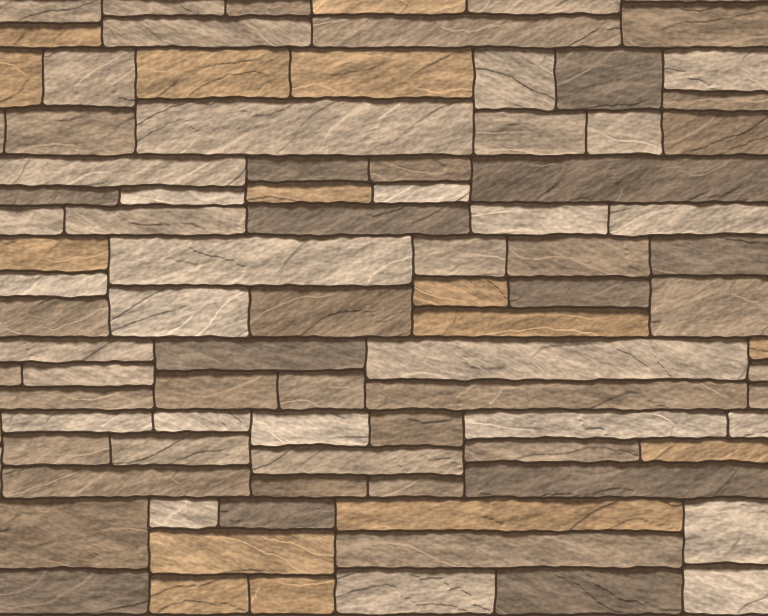
This texture is drawn by a WebGL 1 fragment shader. Its source:

```glsl
precision highp float;
// Stacked ledgestone wall: rough split stones in uneven courses, lit from above.
uniform vec2 u_resolution;

float hash(vec2 p) {
  return fract(sin(dot(p, vec2(127.1, 311.7))) * 43758.545);
}

vec2 gradient(vec2 cell) {
  float angle = 6.2832 * hash(cell);
  return vec2(cos(angle), sin(angle));
}

// Gradient noise, roughly -0.7 to 0.7
float noise(vec2 p) {
  vec2 i = floor(p), f = p - i;
  vec2 u = f * f * f * (f * (f * 6.0 - 15.0) + 10.0);
  vec2 e = vec2(1.0, 0.0);
  float low = mix(dot(gradient(i), f), dot(gradient(i + e), f - e), u.x);
  float high = mix(dot(gradient(i + e.yx), f - e.yx), dot(gradient(i + 1.0), f - 1.0), u.x);
  return mix(low, high, u.y);
}

// Endless jittered intervals: start, end, index
vec3 interval(float x, float seed, float jitter) {
  float i = floor(x);
  i -= step(x, i + jitter * hash(vec2(i, seed)));
  return vec3(i + jitter * hash(vec2(i, seed)),
              i + 1.0 + jitter * hash(vec2(i + 1.0, seed)), i);
}

// Cuts a range into up to three uneven pieces: start, end, index
vec3 divide(float x, vec2 range, float count, vec2 seed) {
  vec3 piece = vec3(range, 0.0);
  for (int k = 1; k < 3; k++) {
    float n = float(k);
    if (n < count) {
      float cut = mix(range.x, range.y, (n + 0.5 * (hash(seed + n * 3.7) - 0.5)) / count);
      if (x >= cut) piece.xz = vec2(cut, n);
      else piece.y = min(piece.y, cut);
    }
  }
  return piece;
}

// Split rock face: layered roughness plus sharp fracture ledges
float relief(vec2 p) {
  float height = 0.0, amplitude = 1.0;
  vec2 q = p * vec2(11.0, 21.0);
  for (int i = 0; i < 4; i++) {
    height += amplitude * noise(q);
    q = mat2(0.98, 0.2, -0.2, 0.98) * q * 2.1 + 7.3;
    amplitude *= 0.5;
  }
  float ledge = noise(p * vec2(5.0, 11.0) + 0.14 * height + 31.0);
  return height + 0.32 * smoothstep(-0.02, 0.02, ledge - 0.12)
                + 0.25 * smoothstep(-0.02, 0.02, ledge + 0.22);
}

void main() {
  vec2 p = gl_FragCoord.xy / u_resolution.y;

  // Ragged outlines
  vec2 w = p + 0.004 * vec2(noise(p * 13.0 + 5.0), noise(p * vec2(14.0, 9.0) + 40.0));
  w += 0.0025 * vec2(noise(p * 45.0 + 9.0), noise(p * vec2(48.0, 30.0) + 70.0));

  // Bands, blocks within a band, courses within a block, stones within a course
  vec3 band = interval(w.y * 6.8, 3.0, 0.4);
  vec3 block = interval(w.x * 2.2 + 0.37 * band.z, band.z + 20.0, 0.6);
  vec2 seed = vec2(band.z * 7.3, block.z * 5.1);
  float courses = 2.0 + step(0.55, hash(seed + 1.3));
  vec3 course = divide(w.y * 6.8, band.xy, courses, seed);
  seed += course.z * 1.71 + 2.9;
  float stones = 1.0 + step(0.5, hash(seed + 4.1));
  vec3 stone = divide(w.x * 2.2 + 0.37 * band.z, block.xy, stones, seed + 11.0);
  seed += stone.z * vec2(2.3, 6.7);
  float id = hash(seed + 0.7);

  // Distances to the stone's edges
  float x = w.x * 2.2 + 0.37 * band.z;
  float side = min(x - stone.x, stone.y - x) / 2.2;
  float top = course.y / 6.8 - w.y;
  float bottom = w.y - course.x / 6.8;
  vec2 corner = max(0.008 - vec2(side, min(top, bottom)), 0.0);
  float edge = 0.008 - length(corner);

  // Stone colour: tan range with some ochre and some slate
  float tone = hash(seed + 8.3), kind = hash(seed + 15.1);
  vec3 color = mix(vec3(0.57, 0.475, 0.38), vec3(0.81, 0.72, 0.62), tone);
  color = mix(color, vec3(0.71, 0.565, 0.41), 0.8 * step(0.88, kind));
  color = mix(color, vec3(0.49, 0.42, 0.35), 0.85 * step(kind, 0.15));

  // Surface lit from above and slightly left
  vec2 face = p + vec2(id * 53.0, id * 29.0);
  face.y += (hash(seed + 5.5) - 0.5) * 0.7 * p.x;
  float light = relief(face) - relief(face + vec2(-0.0009, 0.0024));
  light = clamp(light, -0.32, 0.17);
  float mottle = noise(face * vec2(7.0, 13.0)) + 0.5 * noise(face * vec2(28.0, 40.0));
  float grain = noise(p * 150.0) + 0.7 * noise(p * 87.0 + 13.0);
  float lip = smoothstep(0.016, 0.003, bottom);
  color *= 1.0 + 1.15 * light + 0.13 * mottle + 0.1 * grain + 0.06 * lip;

  // Shadow cast by the stone above, then the dark joints
  float reach = 0.007 + 0.009 * noise(vec2(p.x * 9.0, id * 90.0))
              + 0.004 * noise(vec2(p.x * 50.0, id * 60.0)) + 0.004 * hash(seed + 2.2);
  reach = max(reach, 0.003);
  float shadow = 1.0 - smoothstep(reach * 0.55, reach + 0.0015, top);
  color = mix(color, vec3(0.29, 0.225, 0.17) * (1.0 + 0.15 * grain), 0.88 * shadow);
  float joint = 1.0 - smoothstep(0.0006, 0.0032, edge);
  color = mix(color, vec3(0.24, 0.185, 0.14), 0.9 * joint);

  gl_FragColor = vec4(clamp(color, 0.0, 1.0), 1.0);
}
```
